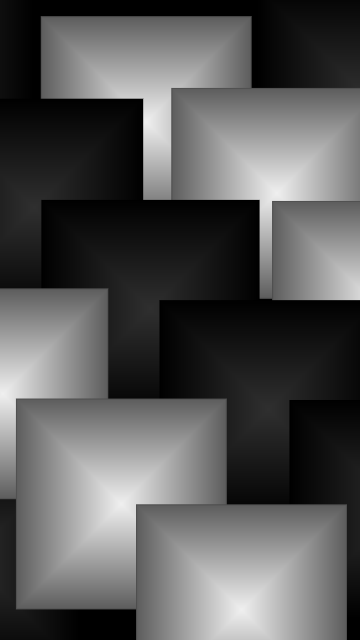
A Shadertoy shader for this background:

```glsl
// Overlapping black and silver square pyramids stepping down in diagonal chains.

const float SILVER_HALF = 0.293;
const float BLACK_HALF = 0.303;
const vec2 SILVER_TONES = vec2(0.36, 0.94); // rim, peak
const vec2 BLACK_TONES = vec2(0.0, 0.185);

// Lays one square over the colour below; its tone rises linearly to the centre.
float layTile(float below, vec2 p, vec2 centre, float halfSize, vec2 tones, float pixel) {
    vec2 offset = abs(p - centre);
    float reach = max(offset.x, offset.y);
    float inside = halfSize - reach;
    float tone = mix(tones.y, tones.x, clamp(reach / halfSize, 0.0, 1.0));
    // A fine dark bevel along the rim
    tone *= mix(0.82, 1.0, smoothstep(0.0, 0.005, inside));
    float cover = smoothstep(-0.5 * pixel, 0.5 * pixel, inside);
    return mix(below, tone, cover);
}

// Lays three squares along a path; bend is the change of step between squares.
float layChain(float below, vec2 p, vec2 start, vec2 stride, vec2 bend,
               float halfSize, vec2 tones, float pixel) {
    float shade = below;
    for (int i = 0; i < 3; i++) {
        float n = float(i);
        vec2 centre = start + n * stride + 0.5 * n * (n - 1.0) * bend;
        shade = layTile(shade, p, centre, halfSize, tones, pixel);
    }
    return shade;
}

void mainImage(out vec4 fragColor, in vec2 fragCoord) {
    // Canvas widths, measured down from the top left
    float pixel = 1.0 / iResolution.x;
    vec2 p = vec2(fragCoord.x, iResolution.y - fragCoord.y) * pixel;
    float shade = 0.0;

    // Black squares at the back, peeking in from the borders
    shade = layTile(shade, p, vec2(-0.210, 0.140), BLACK_HALF, BLACK_TONES, pixel);
    shade = layTile(shade, p, vec2(1.017, 0.266), BLACK_HALF, BLACK_TONES, pixel);
    shade = layTile(shade, p, vec2(-0.083, 1.553), BLACK_HALF, BLACK_TONES, pixel);

    // Upper silver chain
    shade = layChain(shade, p, vec2(0.406, 0.338), vec2(0.363, 0.199),
                     vec2(-0.083, 0.115), SILVER_HALF, SILVER_TONES, pixel);

    // Middle black chain and the square that ends it
    shade = layChain(shade, p, vec2(0.095, 0.577), vec2(0.323, 0.281),
                     vec2(0.005, -0.002), BLACK_HALF, BLACK_TONES, pixel);
    shade = layTile(shade, p, vec2(1.107, 1.414), BLACK_HALF, BLACK_TONES, pixel);

    // Lower silver chain in front
    shade = layChain(shade, p, vec2(0.008, 1.094), vec2(0.329, 0.306),
                     vec2(0.005, -0.012), SILVER_HALF, SILVER_TONES, pixel);

    fragColor = vec4(vec3(shade), 1.0);
}
```
